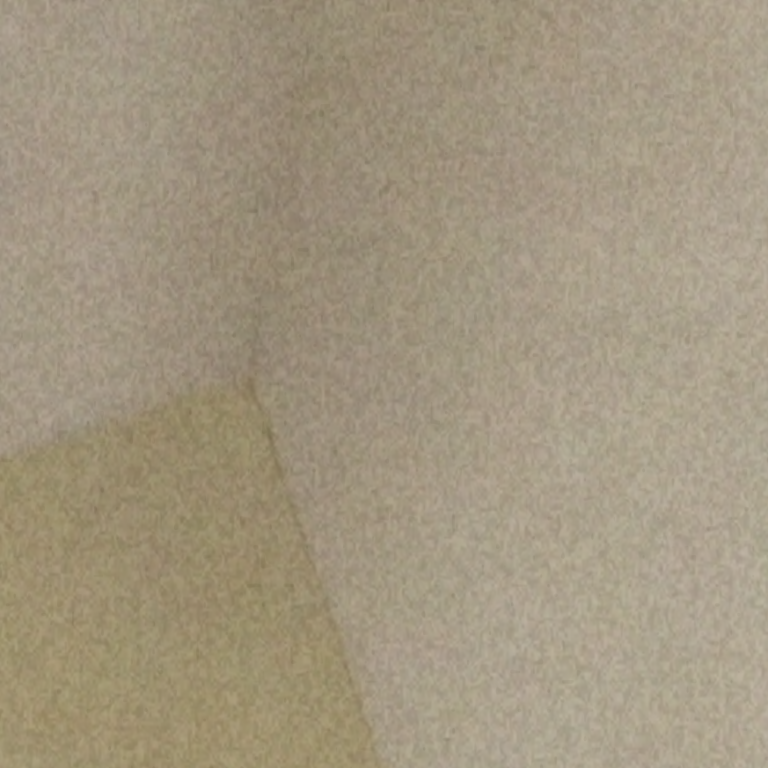
A WebGL 1 fragment shader for this texture:

```glsl
precision highp float;
// Draws a grainy, dim corner where two pale walls meet a warmer ochre plane.

uniform vec2 u_resolution;

const vec2 CORNER = vec2(0.325, 0.508);
const vec2 LEFT_END = vec2(0.0, 0.402);
const vec2 BOTTOM_END = vec2(0.495, 0.0);
const vec2 TOP_END = vec2(0.405, 1.0);

const vec3 WALL_SHADE = vec3(0.588, 0.538, 0.452);
const vec3 LEFT_WALL = vec3(0.638, 0.592, 0.518);
const vec3 RIGHT_WALL = vec3(0.662, 0.616, 0.540);
const vec3 BRIGHT_WALL = vec3(0.695, 0.662, 0.580);
const vec3 OCHRE_DARK = vec3(0.585, 0.532, 0.413);
const vec3 OCHRE_LIGHT = vec3(0.622, 0.570, 0.435);
const vec3 PINK_GREEN = vec3(0.7, -0.6, 0.3);
const vec3 YELLOW_BLUE = vec3(0.25, 0.1, -1.0);

float hash(vec2 cell, float seed) {
  vec3 q = fract(vec3(cell.xyx) * vec3(0.1031, 0.1030, 0.0973) + seed * 0.137);
  q += dot(q, q.yzx + 33.33);
  return fract((q.x + q.y) * q.z);
}

// Smooth value noise from -1 to 1.
float noise(vec2 p, float seed) {
  vec2 cell = floor(p);
  vec2 f = fract(p);
  f = f * f * (3.0 - 2.0 * f);
  float low = mix(hash(cell, seed), hash(cell + vec2(1.0, 0.0), seed), f.x);
  float high = mix(hash(cell + vec2(0.0, 1.0), seed), hash(cell + 1.0, seed), f.x);
  return 2.0 * mix(low, high, f.y) - 1.0;
}

// Signed distance to the line a-b, positive on its right when looking from a to b.
float lineSide(vec2 p, vec2 a, vec2 b) {
  vec2 d = normalize(b - a);
  return dot(p - a, vec2(d.y, -d.x));
}

float segmentDistance(vec2 p, vec2 a, vec2 b) {
  vec2 d = b - a;
  return length(p - a - d * clamp(dot(p - a, d) / dot(d, d), 0.0, 1.0));
}

float softLine(float dist, float width) {
  return exp(-dist * dist / (width * width));
}

vec3 wallColor(vec2 p) {
  float side = lineSide(p, CORNER, TOP_END);
  vec3 left = mix(WALL_SHADE, LEFT_WALL, smoothstep(-0.02, 0.24, -side));
  vec3 right = mix(WALL_SHADE, RIGHT_WALL, smoothstep(-0.08, 0.62, side + 0.12 * (0.5 - p.y)));
  float glow = smoothstep(0.55, 1.35, p.x + 0.45 * (1.0 - p.y));
  right = mix(right, BRIGHT_WALL, 0.75 * glow);
  return mix(left, right, smoothstep(-0.03, 0.03, side));
}

vec3 ochreColor(vec2 p) {
  return mix(OCHRE_DARK, OCHRE_LIGHT, smoothstep(0.1, 0.5, distance(p, CORNER)));
}

// Fine, slightly upright speckle in brightness.
float speckle(vec2 p) {
  vec2 warp = 0.5 * vec2(noise(p * 70.0, 1.0), noise(p * 70.0, 2.0));
  float coarse = noise(p * vec2(150.0, 115.0) + warp, 3.0);
  float fine = noise(p * vec2(245.0, 190.0) + warp, 4.0);
  return 0.55 * coarse + 0.6 * fine;
}

// Weak colour drift, in small flecks and broad blotches.
vec3 colorDrift(vec2 p) {
  float pink = 0.6 * noise(p * 80.0, 5.0) + 0.5 * noise(p * 19.0, 6.0);
  float blue = 0.6 * noise(p * 75.0, 7.0) + 0.5 * noise(p * 15.0, 8.0);
  return 0.016 * pink * PINK_GREEN + 0.017 * blue * YELLOW_BLUE;
}

void main() {
  vec2 p = gl_FragCoord.xy / u_resolution;
  vec2 wobble = 0.003 * vec2(noise(p * 40.0, 9.0), noise(p * 40.0, 10.0));
  vec2 q = p + wobble;

  // The three planes
  float below = lineSide(q, LEFT_END, CORNER);
  float beside = lineSide(q, CORNER, BOTTOM_END);
  float ochre = smoothstep(-0.018, 0.018, below) * smoothstep(-0.022, 0.012, beside);
  vec3 color = mix(wallColor(q), ochreColor(q), ochre);

  // Creases where the planes meet
  float seam = softLine(segmentDistance(q, CORNER, BOTTOM_END), 0.004);
  float seamFade = mix(0.35, 1.0, smoothstep(0.0, 0.25, p.y));
  float upright = softLine(segmentDistance(q, CORNER, TOP_END), 0.022);
  float level = softLine(segmentDistance(q, LEFT_END, CORNER), 0.016);
  color -= 0.058 * seam * seamFade * (0.8 + 0.4 * noise(p * 60.0, 11.0));
  color -= 0.016 * upright + 0.012 * level;

  // Film-like grain and scattered dark flecks
  float fleck = smoothstep(0.72, 0.95, noise(p * vec2(105.0, 80.0), 12.0));
  color += 0.050 * speckle(p) + colorDrift(p) - 0.035 * fleck;
  color += 0.008 * noise(p * 9.0, 13.0);

  gl_FragColor = vec4(color, 1.0);
}
```
